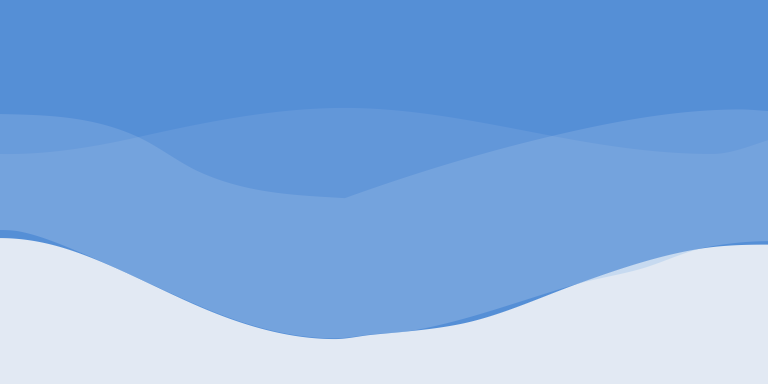
Give the GLSL for this background, as a Shadertoy shader.

```glsl
// Layered blue waves with two translucent crests above a pale, rolling shore.
// Each outline is a chain of cubic Hermite spans; the layers are blended by
// antialiased coverage, with thin slivers where the two lower edges cross.

#define SKY_COLOR   vec3(0.333, 0.559, 0.841)
#define SHORE_COLOR vec3(0.885, 0.915, 0.952)
#define FOAM_COLOR  vec3(0.780, 0.855, 0.940)
#define BACK_ALPHA  0.09
#define FRONT_ALPHA 0.145

// Follow the knots up to position pos and store the outline's height.
#define TRACE(height, pos, knots) for (int i = 0; i + 1 < knots.length(); i++) if (pos >= knots[i].x) height = span(pos, knots[i], knots[i + 1])

// Knots: x, height, slope; all relative to the canvas.
const vec3 backCrest[6] = vec3[6](
    vec3(0.000, 0.599, -0.04), vec3(0.180, 0.643, 0.45),
    vec3(0.449, 0.719, 0.00), vec3(0.719, 0.646, -0.38),
    vec3(0.927, 0.599, 0.00), vec3(1.000, 0.635, 0.64));

// The doubled knot makes the sharp valley.
const vec3 frontCrest[8] = vec3[8](
    vec3(0.000, 0.703, -0.04), vec3(0.180, 0.643, -0.92),
    vec3(0.260, 0.552, -0.90), vec3(0.449, 0.484, -0.12),
    vec3(0.449, 0.484, 0.72), vec3(0.719, 0.646, 0.47),
    vec3(0.964, 0.715, 0.00), vec3(1.000, 0.711, -0.10));

const vec3 shoreEdge[9] = vec3[9](
    vec3(0.000, 0.380, 0.00), vec3(0.091, 0.349, -0.66),
    vec3(0.260, 0.201, -0.86), vec3(0.436, 0.117, 0.00),
    vec3(0.484, 0.128, 0.20), vec3(0.599, 0.156, 0.40),
    vec3(0.755, 0.263, 0.72), vec3(0.911, 0.352, 0.32),
    vec3(1.000, 0.363, 0.00));

const vec3 waveBase[11] = vec3[11](
    vec3(0.000, 0.401, 0.00), vec3(0.026, 0.397, -0.40),
    vec3(0.104, 0.343, -0.84), vec3(0.260, 0.203, -0.86),
    vec3(0.436, 0.119, 0.00), vec3(0.484, 0.129, 0.20),
    vec3(0.534, 0.138, 0.34), vec3(0.749, 0.259, 0.58),
    vec3(0.833, 0.299, 0.56), vec3(0.922, 0.357, 0.36),
    vec3(1.000, 0.372, 0.00));

// Cubic Hermite span between two knots
float span(float x, vec3 a, vec3 b) {
    float width = max(b.x - a.x, 1e-4);
    float t = clamp((x - a.x) / width, 0.0, 1.0);
    float s = 1.0 - t;
    return s * s * ((1.0 + 2.0 * t) * a.y + t * width * a.z)
         + t * t * ((1.0 + 2.0 * s) * b.y - s * width * b.z);
}

// Antialiased coverage of the region where height is positive
float coverage(float height) {
    float pixel = length(vec2(dFdx(height), dFdy(height)));
    return clamp(0.5 + height / max(pixel, 1e-5), 0.0, 1.0);
}

void mainImage(out vec4 fragColor, in vec2 fragCoord) {
    vec2 p = fragCoord / iResolution.xy;

    float backY = 0.0, frontY = 0.0, shoreY = 0.0, baseY = 0.0;
    TRACE(backY, p.x, backCrest);
    TRACE(frontY, p.x, frontCrest);
    TRACE(shoreY, p.x, shoreEdge);
    TRACE(baseY, p.x, waveBase);

    float aboveBase = coverage(p.y - baseY);
    float belowBack = coverage(backY - p.y);
    float belowFront = coverage(frontY - p.y);
    float belowShore = coverage(shoreY - p.y);

    // Translucent waves, ending at their base
    vec3 color = SKY_COLOR;
    color = mix(color, SHORE_COLOR, BACK_ALPHA * belowBack * aboveBase);
    color = mix(color, SHORE_COLOR, FRONT_ALPHA * belowFront * aboveBase);

    // Shore, tinted where the wave base dips below its edge
    vec3 shore = mix(SHORE_COLOR, FOAM_COLOR, aboveBase);
    color = mix(color, shore, belowShore);

    fragColor = vec4(color, 1.0);
}
```
